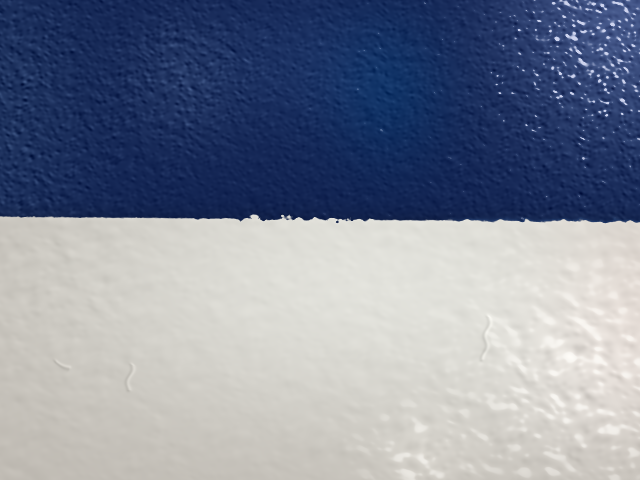
Give the GLSL for this texture, as a WebGL 1 fragment shader.

```glsl
precision highp float;
uniform vec2 u_resolution;

vec2 hash2(vec2 c) {
  return fract(sin(vec2(dot(c, vec2(127.1, 311.7)), dot(c, vec2(269.5, 183.3)))) * 43758.5);
}

// Smooth cellular field: one signed bump per jittered cell
float bumps(vec2 q) {
  vec2 cell = floor(q), f = q - cell;
  float sum = 0.0;
  for (int j = -1; j <= 1; j++) {
    for (int i = -1; i <= 1; i++) {
      vec2 o = vec2(float(i), float(j));
      vec2 h = hash2(cell + o);
      vec2 d = o + h - f;
      sum += exp(-6.0 * dot(d, d)) * (2.0 * hash2(cell + o + 37.0).x - 1.0);
    }
  }
  return sum;
}

// Slope of the bumps toward the light at upper right
float relief(vec2 q) {
  return bumps(q) - bumps(q + vec2(0.22, 0.32));
}

float glow(vec2 p, vec2 center, vec2 radius) {
  vec2 d = (p - center) / radius;
  return exp(-dot(d, d));
}

// Raised stroke, lit on one side and shaded on the other
float ridge(vec2 p, vec2 a, vec2 b) {
  p += 0.004 * vec2(sin(p.y * 130.0), sin(p.x * 110.0));
  vec2 ab = b - a;
  float t = clamp(dot(p - a, ab) / dot(ab, ab), 0.0, 1.0);
  vec2 d = (p - a - ab * t) / 0.0045;
  return exp(-dot(d, d)) * (d.x + 0.6 * d.y);
}

vec3 bluePaint(vec2 p, float height) {
  float left = glow(p, vec2(0.0, 0.78), vec2(0.20, 0.32));
  float patchGlow = glow(p, vec2(0.38, 0.84), vec2(0.12, 0.14));
  float middle = glow(p, vec2(0.64, 0.87), vec2(0.20, 0.15));
  float sheen = glow(p, vec2(1.32, 0.98), vec2(0.25, 0.23));
  float halo = glow(p, vec2(1.27, 0.86), vec2(0.28, 0.27));

  vec3 c = vec3(0.072, 0.142, 0.325);
  c += left * vec3(0.045, 0.055, 0.045) + patchGlow * vec3(0.055, 0.06, 0.055);
  c += middle * vec3(0.035, 0.05, 0.06);
  c += glow(p, vec2(0.81, 0.81), vec2(0.12, 0.15)) * vec3(-0.025, 0.035, 0.05);
  c += halo * vec3(0.04, 0.045, 0.04) + sheen * vec3(0.17, 0.17, 0.19);

  // Orange peel, fading out toward the flat dark areas
  vec2 q = p + 0.003 * vec2(sin(p.y * 71.0), sin(p.x * 63.0));
  float fine = relief(q * vec2(92.0, 105.0));
  float coarse = relief(q * vec2(46.0, 58.0) + 19.0);
  float slope = fine + 0.5 * coarse;
  float strength = 0.035 + 0.09 * left + 0.09 * patchGlow + 0.03 * middle + 0.12 * halo;
  c += slope * strength * vec3(0.9, 1.0, 1.05);

  // Glints spread where the reflected lamp gets close
  float threshold = mix(0.85, 0.12, clamp(sheen + 0.35 * halo, 0.0, 1.0));
  float spread = glow(p, vec2(1.22, 0.90), vec2(0.38, 0.33));
  float glint = smoothstep(threshold, threshold + 0.45, slope);
  c = mix(c, vec3(0.83, 0.85, 0.95), glint * clamp(1.3 * spread, 0.0, 0.95));

  // Darker lip along the join
  return c * (1.0 - 0.16 * exp(-height / 0.018));
}

vec3 whitePaint(vec2 p) {
  float light = glow(p, vec2(0.82, 0.42), vec2(0.80, 0.36));
  float sheen = glow(p, vec2(1.23, 0.20), vec2(0.20, 0.20));
  float lower = glow(p, vec2(0.89, 0.05), vec2(0.11, 0.09));
  vec3 c = mix(vec3(0.735, 0.715, 0.685), vec3(0.885, 0.885, 0.86), light);
  c += glow(p, vec2(1.35, 0.36), vec2(0.20, 0.25)) * vec3(0.035, 0.01, 0.01);
  c += sheen * vec3(0.065, 0.065, 0.07) + lower * 0.05;

  vec2 q = p + 0.006 * vec2(sin(p.y * 37.0), sin(p.x * 31.0 + p.y * 19.0));
  float slope = relief(q * vec2(26.0, 34.0) + 7.0) + 0.6 * relief(q * vec2(52.0, 64.0));
  float left = glow(p, vec2(0.05, 0.40), vec2(0.25, 0.18));
  c += slope * (0.018 + 0.025 * left + 0.09 * sheen + 0.05 * lower);
  float glint = smoothstep(0.12, 0.6, slope) * clamp(sheen + 0.7 * lower, 0.0, 1.0);
  c = mix(c, vec3(0.98, 0.975, 0.96), 0.8 * glint);

  // Isolated runs in the coat
  float runs = ridge(p, vec2(0.120, 0.247), vec2(0.140, 0.233));
  runs += ridge(p, vec2(0.266, 0.185), vec2(0.274, 0.235));
  runs += ridge(p, vec2(1.008, 0.250), vec2(1.018, 0.335));
  return c + 0.13 * runs;
}

void main() {
  vec2 p = gl_FragCoord.xy / u_resolution.y;
  p.x *= 1.33333 * u_resolution.y / u_resolution.x;
  float aa = 0.9 / u_resolution.y;

  // Join with torn stretches and a round chip
  float torn = smoothstep(0.46, 0.54, p.x) * (1.0 - smoothstep(0.72, 0.80, p.x));
  float rightTear = smoothstep(0.90, 1.0, p.x);
  float height = p.y - 0.5485 + 0.0085 * p.x;
  height += bumps(p * vec2(65.0, 75.0)) * (0.0015 + 0.007 * torn + 0.004 * rightTear);
  height += bumps(p * 170.0) * (0.0012 + 0.003 * torn);
  float chip = length((p - vec2(0.530, 0.547)) / vec2(1.2, 0.8)) - 0.0075;
  height = min(height, chip + 0.0015 * bumps(p * 140.0));

  vec3 white = whitePaint(p);
  white += 0.035 * exp(-abs(height) / 0.006);
  vec3 blue = bluePaint(p, max(height, 0.0));
  float fringe = rightTear * exp(-abs(height - 0.002) / 0.003);
  blue = mix(blue, vec3(0.20, 0.34, 0.56), 0.45 * fringe);
  vec3 color = mix(white, blue, smoothstep(-aa, aa, height));
  gl_FragColor = vec4(clamp(color, 0.0, 1.0), 1.0);
}
```
